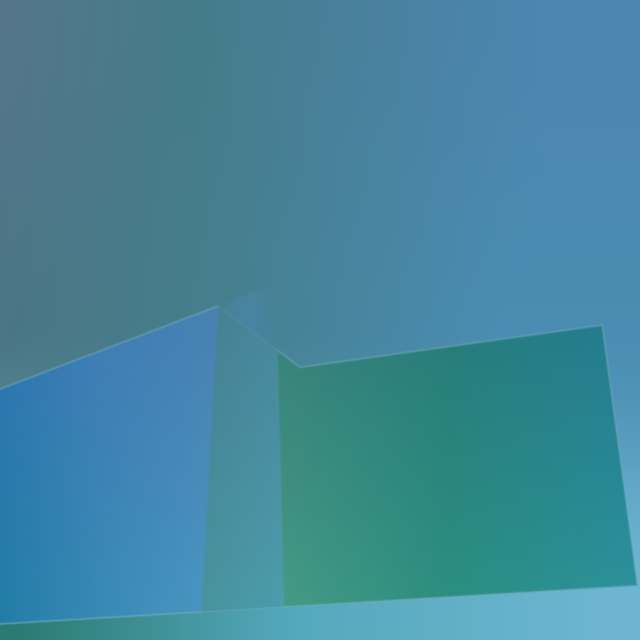
Reproduce this background procedurally as a Shadertoy shader.

```glsl
// Folded translucent panels under a hazy blue-green sky.
// Signed distances to straight lines cut out the panels; each surface
// is filled by blending three-stop colour ramps from bottom to top.

// Corners of the folded wall, in canvas units
const vec2 EAVE_LEFT    = vec2(0.000, 0.392);
const vec2 PEAK         = vec2(0.341, 0.522);
const vec2 VALLEY       = vec2(0.469, 0.426);
const vec2 CORNER_TOP   = vec2(0.941, 0.492);
const vec2 CORNER_BASE  = vec2(0.996, 0.085);
const vec2 BASE_LEFT    = vec2(0.000, 0.025);
const vec2 SEAM_A_BASE  = vec2(0.315, 0.044);
const vec2 SEAM_B_BASE  = vec2(0.444, 0.052);
const vec2 SEAM_B_TOP   = vec2(0.434, 0.449);

const vec3 HAZE = vec3(0.43, 0.71, 0.82);
const vec3 RIM  = vec3(0.45, 0.68, 0.72);
const vec3 GLINT = vec3(0.29, 0.53, 0.68);
const float RIM_WIDTH = 0.0018;
const float RIM_STRENGTH = 0.42;
const float SEAM_SOFTNESS = 0.003;

// Signed distance to the line a-b, positive on its right-hand side
float rightOf(vec2 p, vec2 a, vec2 b) {
    vec2 d = normalize(b - a);
    return dot(p - a, vec2(d.y, -d.x));
}

float cover(float d, float softness) {
    return smoothstep(-softness, softness, d);
}

// Ramp through three colours, reached at the positions in stops
vec3 ramp(vec3 a, vec3 b, vec3 c, vec3 stops, float x) {
    vec3 col = mix(a, b, clamp((x - stops.x) / (stops.y - stops.x), 0.0, 1.0));
    return mix(col, c, clamp((x - stops.y) / (stops.z - stops.y), 0.0, 1.0));
}

vec3 skyColor(vec2 p) {
    vec3 low = ramp(vec3(0.29, 0.46, 0.51), vec3(0.27, 0.50, 0.56),
                    vec3(0.29, 0.55, 0.70), vec3(0.0, 0.36, 0.78), p.x);
    vec3 high = ramp(vec3(0.33, 0.46, 0.55), vec3(0.27, 0.485, 0.54),
                     vec3(0.30, 0.525, 0.695), vec3(0.0, 0.30, 0.85), p.x);
    vec3 col = mix(low, high, smoothstep(0.4, 1.0, p.y));
    return mix(col, HAZE, 1.0 - smoothstep(0.06, 0.50, p.y));
}

vec3 floorColor(float x) {
    return ramp(vec3(0.17, 0.48, 0.45), vec3(0.33, 0.66, 0.74), HAZE,
                vec3(0.03, 0.46, 0.95), x);
}

vec3 leftColor(vec2 p) {
    vec3 stops = vec3(0.0, 0.16, 0.33);
    vec3 low = ramp(vec3(0.13, 0.49, 0.65), vec3(0.22, 0.54, 0.71),
                    vec3(0.29, 0.59, 0.76), stops, p.x);
    vec3 high = ramp(vec3(0.18, 0.46, 0.69), vec3(0.25, 0.49, 0.71),
                     vec3(0.28, 0.51, 0.70), stops, p.x);
    return mix(low, high, clamp((p.y - 0.03) / 0.43, 0.0, 1.0));
}

vec3 middleColor(vec2 p) {
    float across = clamp((p.x - 0.32) / 0.12, 0.0, 1.0);
    vec3 low = mix(vec3(0.28, 0.58, 0.62), vec3(0.30, 0.61, 0.67), across);
    vec3 high = mix(vec3(0.275, 0.50, 0.57), vec3(0.28, 0.53, 0.62), across);
    return mix(low, high, clamp((p.y - 0.05) / 0.45, 0.0, 1.0));
}

vec3 rightColor(vec2 p) {
    vec3 stops = vec3(0.44, 0.70, 0.98);
    vec3 low = ramp(vec3(0.27, 0.60, 0.52), vec3(0.17, 0.56, 0.50),
                    vec3(0.17, 0.57, 0.61), stops, p.x);
    vec3 high = ramp(vec3(0.22, 0.51, 0.48), vec3(0.155, 0.49, 0.48),
                     vec3(0.14, 0.49, 0.57), stops, p.x);
    return mix(low, high, clamp((p.y - 0.06) / 0.40, 0.0, 1.0));
}

void mainImage(out vec4 fragColor, in vec2 fragCoord) {
    vec2 p = fragCoord / iResolution.xy;
    float pixel = 1.0 / min(iResolution.x, iResolution.y);

    // Wall outline: a peak, then a valley, closed by base and right side
    float roofLeft = rightOf(p, EAVE_LEFT, PEAK);
    float slope = rightOf(p, PEAK, VALLEY);
    float roofRight = rightOf(p, VALLEY, CORNER_TOP);
    float roof = max(min(roofLeft, slope), roofRight);
    float base = rightOf(p, CORNER_BASE, BASE_LEFT);
    float side = rightOf(p, CORNER_TOP, CORNER_BASE);
    float wall = min(min(roof, base), side);

    // Sky with a faint glint trailing right of the peak, then the floor
    vec3 col = skyColor(p);
    float glint = cover(roofLeft, 0.002) * cover(-slope, 0.002)
                * smoothstep(0.34, 0.38, p.x)
                * (1.0 - smoothstep(0.39, 0.44, p.x));
    col = mix(col, GLINT, 0.5 * glint);
    col = mix(col, floorColor(p.x), cover(-base, pixel));

    // Three panels divided by the two seams
    float seamA = cover(rightOf(p, SEAM_A_BASE, PEAK), SEAM_SOFTNESS);
    float seamB = cover(rightOf(p, SEAM_B_BASE, SEAM_B_TOP), SEAM_SOFTNESS);
    vec3 panels = mix(leftColor(p), middleColor(p), seamA);
    panels = mix(panels, rightColor(p), seamB);
    col = mix(col, panels, cover(wall, pixel));

    // Pale rim along the outline, weaker beside the middle panel
    float rim = 1.0 - smoothstep(0.0, RIM_WIDTH + pixel, abs(wall));
    rim *= mix(1.0, 0.3, seamA * (1.0 - seamB));
    col = mix(col, RIM, RIM_STRENGTH * rim);

    fragColor = vec4(col, 1.0);
}
```
